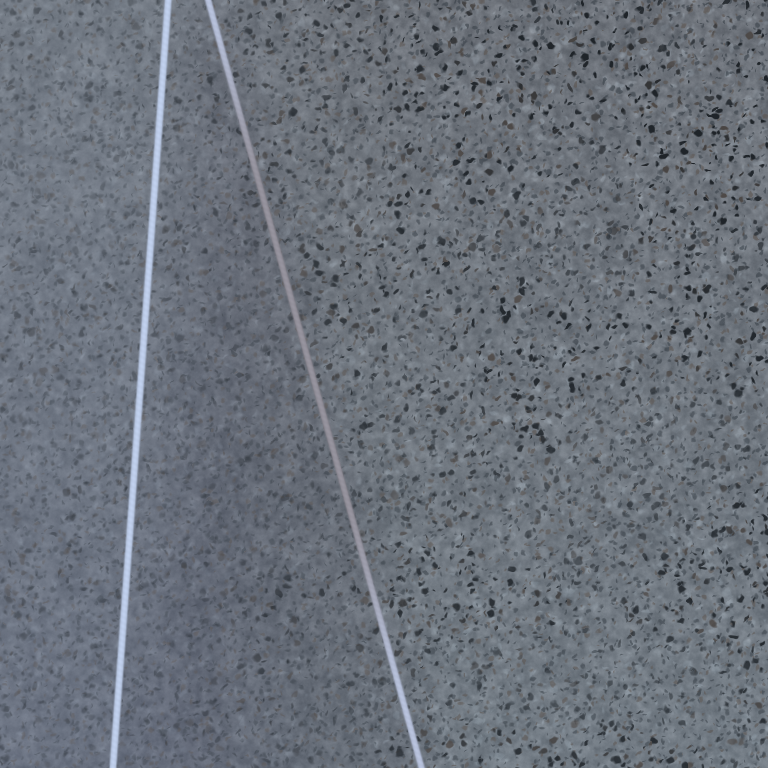
Write a Shadertoy shader that draws this texture.

```glsl
// Speckled grey stone sheet crossed by two pale, slanting cords.

float hash(vec2 p) {
    vec3 q = fract(p.xyx * vec3(0.1031, 0.1030, 0.0973));
    q += dot(q, q.yzx + 33.33);
    return fract((q.x + q.y) * q.z);
}

float valueNoise(vec2 p) {
    vec2 cell = floor(p), f = fract(p);
    f = f * f * (3.0 - 2.0 * f);
    float low = mix(hash(cell), hash(cell + vec2(1, 0)), f.x);
    float high = mix(hash(cell + vec2(0, 1)), hash(cell + vec2(1, 1)), f.x);
    return mix(low, high, f.y);
}

float fbm(vec2 p) {
    float sum = 0.0, weight = 0.5;
    for (int octave = 0; octave < 4; octave++) {
        sum += weight * valueNoise(p);
        p = mat2(1.6, 1.2, -1.2, 1.6) * p + 17.3;
        weight *= 0.5;
    }
    return sum / 0.9375;
}

// Scattered tilted ellipses: x is coverage, y is a random tone per chip.
vec2 chips(vec2 uv, float cells, float density, float softness, float seed) {
    vec2 p = uv * cells;
    p += 0.35 * (vec2(valueNoise(p * 2.3 + seed), valueNoise(p * 2.3 + seed + 41.0)) - 0.5);
    vec2 home = floor(p), result = vec2(0.0);
    for (int j = -1; j <= 1; j++) {
        for (int i = -1; i <= 1; i++) {
            vec2 cell = home + vec2(i, j);
            vec2 key = cell + seed;
            if (hash(key + 3.7) > density) continue;
            vec2 center = cell + vec2(hash(key + 11.1), hash(key + 23.9));
            float angle = 0.9 + 2.4 * (hash(key + 37.3) - 0.5);
            float size = hash(key + 51.7);
            float radius = mix(0.2, 0.5, size * size);
            vec2 axis = vec2(cos(angle), sin(angle));
            vec2 d = p - center;
            d = vec2(dot(d, axis), dot(d, vec2(-axis.y, axis.x)));
            d.y /= mix(0.4, 0.9, hash(key + 67.1));
            float cover = 1.0 - smoothstep(-softness, softness, length(d) - radius);
            if (cover > result.x) result = vec2(cover, hash(key + 83.3));
        }
    }
    return result;
}

// Signed distance to a line running from the bottom edge to the top edge.
float slantDistance(vec2 uv, float bottomX, float topX) {
    float slope = topX - bottomX;
    return (uv.x - bottomX - slope * uv.y) / sqrt(1.0 + slope * slope);
}

// Broad light over the stone, with a slightly dim wedge between the cords.
vec3 stoneBase(vec2 uv, float leftCord, float rightCord) {
    vec3 leftTone = mix(vec3(0.42, 0.45, 0.51), vec3(0.46, 0.49, 0.53), uv.y);
    vec3 rightTone = mix(vec3(0.45, 0.485, 0.52), vec3(0.43, 0.45, 0.48), uv.y);
    vec3 tone = mix(leftTone, rightTone, smoothstep(0.12, 0.5, uv.x));
    float wedge = smoothstep(-0.04, 0.12, leftCord) * (1.0 - smoothstep(-0.03, 0.07, rightCord));
    return tone - wedge * vec3(0.042, 0.048, 0.044);
}

vec3 speckle(vec3 stone, vec2 uv, float focus) {
    float soft = mix(0.24, 0.14, focus);
    // Mottling and fine grain
    stone += 0.05 * (fbm(uv * 24.0) - 0.5);
    stone += mix(0.12, 0.19, focus) * (fbm(uv * 120.0 + 9.0) - 0.5);
    // Pale chips
    vec2 pale = chips(uv, 78.0, 0.5, soft + 0.05, 140.0);
    stone += pale.x * (0.25 + 0.75 * pale.y) * mix(0.045, 0.095, focus) * vec3(0.9, 1.0, 1.05);
    // Small grey and warm brown chips
    vec2 small = chips(uv, 124.0, 0.55, soft + 0.04, 310.0);
    vec3 smallTone = mix(vec3(0.22, 0.25, 0.28), vec3(0.36, 0.33, 0.31), step(0.7, small.y));
    stone = mix(stone, smallTone, small.x * mix(0.34, 0.62, focus));
    // Large dark chips, gathered in loose drifts
    float drift = mix(0.65, 1.1, smoothstep(0.3, 0.65, fbm(uv * 9.0 + 5.0)));
    vec2 large = chips(uv, 88.0, 0.4, soft, 570.0);
    vec3 largeTone = mix(vec3(0.12, 0.14, 0.16), vec3(0.31, 0.29, 0.28), smoothstep(0.5, 1.0, large.y));
    return mix(stone, largeTone, clamp(large.x * drift * mix(0.33, 0.95, focus), 0.0, 1.0));
}

// Rounded cord with faint twisted ridges.
vec3 drawCord(vec3 under, float d, float along, float halfWidth, vec3 tone, float pixel) {
    float across = clamp(d / halfWidth, -1.0, 1.0);
    float ridges = 0.012 * cos(6.28318 * (along * 130.0 + across * 0.3));
    vec3 shaded = tone * (1.03 - 0.15 * across * across + ridges);
    float blur = max(pixel, 0.0018);
    return mix(under, shaded, 1.0 - smoothstep(-blur, blur, abs(d) - halfWidth));
}

void mainImage(out vec4 fragColor, in vec2 fragCoord) {
    vec2 uv = fragCoord / iResolution.xy;
    float pixel = 1.0 / iResolution.y;
    float leftCord = slantDistance(uv, 0.147, 0.219);
    float rightCord = slantDistance(uv, 0.549, 0.271);

    // Chips sharpen and darken toward the upper right
    float focus = 0.04 + 0.66 * smoothstep(0.0, 0.7, uv.x) + 0.34 * uv.y * uv.x;
    focus = clamp(focus * mix(0.8, 1.0, smoothstep(-0.06, 0.04, rightCord)), 0.0, 1.0);
    vec3 color = speckle(stoneBase(uv, leftCord, rightCord), uv, focus);

    // The right cord turns dull mauve in its middle
    float dull = smoothstep(0.08, 0.35, uv.y) * (1.0 - smoothstep(0.75, 1.0, uv.y));
    vec3 rightTone = mix(vec3(0.70, 0.74, 0.84), vec3(0.57, 0.56, 0.60), dull);
    color = drawCord(color, leftCord, uv.y, 0.0047, vec3(0.73, 0.79, 0.90), pixel);
    color = drawCord(color, rightCord, uv.y, 0.0043, rightTone, pixel);
    fragColor = vec4(clamp(color, 0.0, 1.0), 1.0);
}
```
